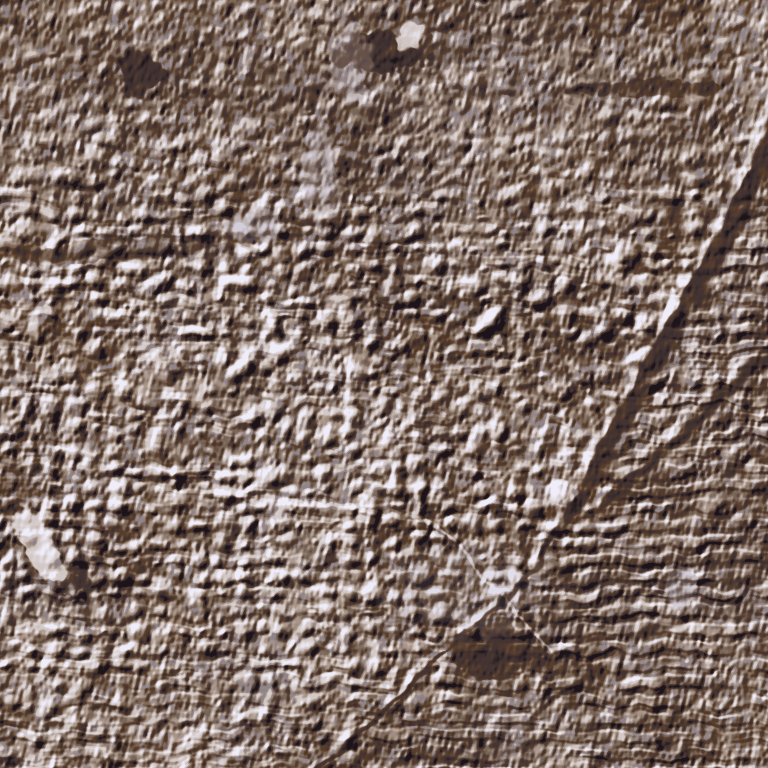
This texture is drawn by a WebGL 1 fragment shader. Its source:

```glsl
precision highp float;
uniform vec2 u_resolution;

const float ROWS = 44.0;
const float COLUMNS = 31.0;
const vec2 LUMP_GRID = vec2(36.0, 42.0);
const vec2 LIGHT_DIR = vec2(-0.66, 0.75);
const float LIGHT_STEP = 0.004;
const float RELIEF_GAIN = 1.15;
const float BASE_TONE = 0.50;
const float HEIGHT_GAIN = 0.24;
const float MEAN_HEIGHT = 1.0;
const float SHADOW_SLOPE = 42.0;
const float SHADOW_GAIN = 0.4;
const mat2 TURN = mat2(0.8, 0.6, -0.6, 0.8);
const mat2 LEAN = mat2(0.97, 0.24, -0.24, 0.97);

const vec3 BLACK = vec3(0.11, 0.08, 0.10);
const vec3 DARK = vec3(0.26, 0.20, 0.20);
const vec3 BROWN = vec3(0.33, 0.24, 0.19);
const vec3 EARTH = vec3(0.47, 0.40, 0.36);
const vec3 TAN = vec3(0.66, 0.58, 0.53);
const vec3 PALE = vec3(0.82, 0.78, 0.77);
const vec3 WHITE = vec3(0.94, 0.93, 0.98);
const vec3 COOL_GREY = vec3(0.56, 0.52, 0.56);

float hash(vec2 p) {
  vec3 q = fract(vec3(p.xyx) * 0.1031);
  q += dot(q, q.yzx + 33.33);
  return fract((q.x + q.y) * q.z);
}

float noise(vec2 p) {
  vec2 i = floor(p), f = fract(p);
  f = f * f * (3.0 - 2.0 * f);
  return mix(mix(hash(i), hash(i + vec2(1, 0)), f.x),
             mix(hash(i + vec2(0, 1)), hash(i + vec2(1, 1)), f.x), f.y);
}

vec2 wobble(vec2 p) {
  return vec2(noise(p), noise(p + 31.7)) - 0.5;
}

float band(float x, float lo, float hi, float soft) {
  return smoothstep(lo - soft, lo + soft, x) * (1.0 - smoothstep(hi - soft, hi + soft, x));
}

// Elliptical patch with a ragged border
float spot(vec2 p, vec2 center, vec2 radius) {
  float d = length((p - center) / radius);
  d += 0.6 * (noise(p * 50.0) - 0.5) + 0.5 * (noise(TURN * p * 130.0) - 0.5);
  return 1.0 - smoothstep(0.8, 1.1, d);
}

// Signed distances, positive on the lower right side
float mainCrack(vec2 p) {
  float x = 0.417 + 1.05 * min(p.y, 0.27) + 0.53 * max(p.y - 0.27, 0.0);
  return 0.82 * (p.x - x) + 0.010 * (noise(p * 50.0) - 0.5) + 0.012 * (noise(p * 14.0) - 0.5);
}

float sideCrack(vec2 p) {
  return 0.73 * (0.335 + 0.935 * (p.x - 0.77) - p.y) + 0.016 * (noise(p * 45.0) - 0.5);
}

// Rounded crumbs sitting loosely on the weave
float lumps(vec2 p) {
  vec2 g = p * LUMP_GRID, cell = floor(g);
  float sum = 0.0;
  for (int j = -1; j <= 1; j++) {
    for (int i = -1; i <= 1; i++) {
      vec2 c = cell + vec2(float(i), float(j));
      vec2 center = c + 0.5 + 0.6 * (vec2(hash(c), hash(c + 17.3)) - 0.5);
      float size = mix(0.2, 0.75, hash(c + 41.7));
      vec2 d = (g - center) / size;
      float dome = max(0.0, 1.0 - dot(d, d));
      sum += size * dome * dome;
    }
  }
  return sum;
}

float height(vec2 p) {
  vec2 w = p + 0.012 * wobble(p * 6.0) + 0.010 * wobble(p * 28.0) + 0.006 * wobble(TURN * p * 70.0);
  float woven = 1.0 - smoothstep(0.66, 0.95, p.y + 0.1 * noise(p * 5.0));
  float ribbed = max(smoothstep(0.0, 0.05, mainCrack(p)),
                     0.4 * (1.0 - smoothstep(0.05, 0.25, p.y)));

  // Threads both ways, then crumbs, then grain
  float row = smoothstep(0.08, 0.75, 0.5 + 0.5 * cos(6.2832 * ROWS * w.y));
  row *= mix(0.1, 1.1, noise(p * vec2(34.0, 44.0)));
  float column = 0.5 + 0.5 * cos(6.2832 * COLUMNS * w.x);
  column *= smoothstep(0.2, 0.7, noise(p * vec2(31.0, 12.0) + 8.0));
  float h = (row * mix(0.28, 0.5, ribbed) + 0.45 * column * (1.0 - 0.75 * ribbed)) * mix(0.15, 1.0, woven);
  h += 1.7 * lumps(w) * mix(1.0, 0.5, ribbed) * mix(0.5, 1.0, woven);
  h += 0.5 * noise(TURN * w * 48.0);
  h += 0.42 * noise(LEAN * w * vec2(125.0, 70.0));
  return h + 0.42 * noise(LEAN * p * vec2(230.0, 125.0) + 7.0);
}

vec3 ramp(float t) {
  vec3 c = mix(BLACK, DARK, smoothstep(-0.25, 0.09, t));
  c = mix(c, BROWN, smoothstep(0.09, 0.27, t));
  c = mix(c, EARTH, smoothstep(0.27, 0.45, t));
  c = mix(c, TAN, smoothstep(0.45, 0.66, t));
  c = mix(c, PALE, smoothstep(0.66, 0.87, t));
  return mix(c, WHITE, smoothstep(0.87, 1.25, t));
}

void main() {
  vec2 p = gl_FragCoord.xy / u_resolution;

  // Raking light with short cast shadows
  float h = height(p);
  float tone = BASE_TONE + RELIEF_GAIN * (h - height(p + LIGHT_DIR * LIGHT_STEP));
  float shadow = 0.0;
  for (int i = 2; i <= 4; i++) {
    float t = float(i) * LIGHT_STEP;
    shadow = max(shadow, height(p + LIGHT_DIR * t) - h - SHADOW_SLOPE * t);
  }
  tone += HEIGHT_GAIN * (h - MEAN_HEIGHT) - SHADOW_GAIN * shadow;
  tone += 0.24 * (noise(p * 7.0 + 9.0) - 0.5) + 0.2 * (noise(p * 16.0 + 4.0) - 0.5);
  tone -= 0.06 * smoothstep(0.0, 0.1, mainCrack(p));

  // Cracks: bright lip, then a shaded gap that fades out
  float d = mainCrack(p), s = sideCrack(p);
  float gap = mix(0.008, 0.024, band(p.y, 0.36, 0.8, 0.08));
  float sideOn = smoothstep(0.76, 0.79, p.x);
  tone += 0.35 * band(d, -0.009, 0.0, 0.003) + 0.25 * sideOn * band(s, -0.012, 0.0, 0.004);
  float cut = smoothstep(-0.001, 0.004, d) * (1.0 - smoothstep(0.7 * gap, 1.3 * gap, d));
  cut = max(cut, sideOn * band(s, 0.002, 0.013, 0.004));

  // Holes and dark smears
  cut = max(cut, spot(p, vec2(0.185, 0.902), vec2(0.03, 0.03)));
  cut = max(cut, spot(p, vec2(0.49, 0.932), vec2(0.065, 0.028)));
  cut = max(cut, 0.8 * spot(p, vec2(0.64, 0.15), vec2(0.06, 0.035)));
  cut = max(cut, 0.6 * spot(p, vec2(0.85, 0.885), vec2(0.09, 0.012)));
  cut = max(cut, 0.6 * spot(p, vec2(0.14, 0.675 + 0.08 * (p.x - 0.14)), vec2(0.19, 0.014)));
  cut = max(cut, spot(p, vec2(0.095, 0.245), vec2(0.025, 0.02)));
  tone = mix(tone, 0.02 + 0.35 * (tone - 0.45), 0.92 * cut);

  // Thin raised fibre, dusty chips and a pale flake
  float bend = p.x - 0.2;
  float fibreY = 0.36 - 0.33 * bend * bend - 0.8 * max(p.x - 0.57, 0.0);
  float fibreD = p.y - fibreY + 0.014 * (noise(p * 24.0) - 0.5) + 0.006 * (noise(p * 90.0) - 0.5);
  float fibre = band(fibreD, -0.003, 0.003, 0.002) * band(p.x, 0.2, 0.72, 0.01);
  float dust = max(spot(p, vec2(0.335, 0.705), vec2(0.036, 0.022)),
                   spot(p, vec2(0.415, 0.785), vec2(0.025, 0.055)));
  dust = max(dust, spot(p, vec2(0.89, 0.24), vec2(0.022, 0.034)));
  dust = max(dust, spot(p, vec2(0.455, 0.92), vec2(0.03, 0.045)));
  dust = max(dust, 0.5 * spot(p, vec2(0.60, 0.23), vec2(0.10, 0.06)));
  float flakeX = 0.04 + 5.0 * (p.y - 0.335) * (p.y - 0.335);
  float flake = max(spot(p, vec2(flakeX, 0.287), vec2(0.025, 0.06)),
                    spot(p, vec2(0.533, 0.957), vec2(0.018, 0.024)));
  tone += 0.35 * fibre + 0.24 * dust;
  tone = mix(tone, 1.0 + 0.4 * (tone - 0.5), flake);

  // Cool sheen on lit grains, warm stain in the shade
  float sheen = band(tone, 0.5, 0.66, 0.04) * smoothstep(0.47, 0.62, noise(TURN * p * 60.0 + 70.0));
  vec3 color = mix(ramp(tone), COOL_GREY, max(0.85 * sheen, 0.3 * dust * (1.0 - flake)));
  float stain = band(tone, 0.1, 0.45, 0.1) * noise(p * 9.0 + 3.0);
  color *= mix(vec3(1.0), vec3(1.05, 0.99, 0.86), stain);
  gl_FragColor = vec4(color, 1.0);
}
```
